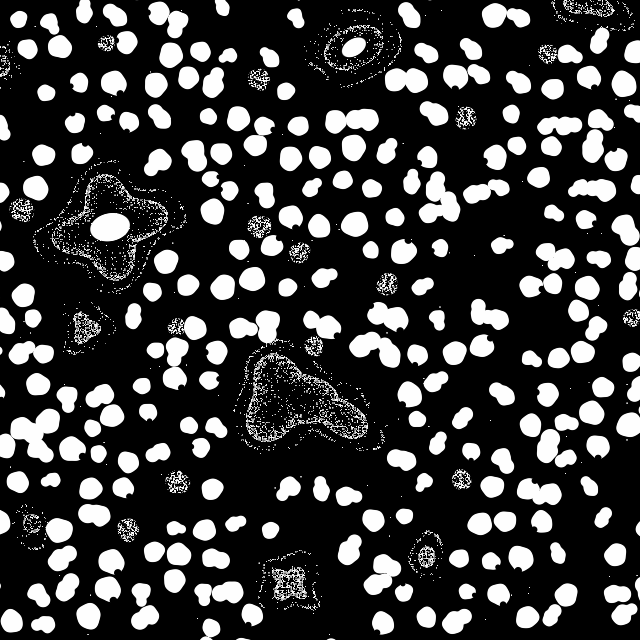
Reproduce this pattern procedurally as a Shadertoy shader.

```glsl
// Draws white rounded granules on black around large stippled cells with dotted halos.

const float GRANULE_ROWS = 19.0;
const float GRAIN_ROWS = 520.0;
const float TAU = 6.2831853;
const vec3 BACKGROUND = vec3(0.0);
const vec3 INK = vec3(0.995);
const int CELL_COUNT = 10;

// Large cells: centre x, centre y, radius, spin
const vec4 PLACE[CELL_COUNT] = vec4[](
    vec4(0.172, 0.645, 0.068, 0.2), vec4(0.447, 0.377, 0.064, -0.12),
    vec4(0.535, 0.347, 0.031, -0.5), vec4(0.553, 0.926, 0.036, 0.55),
    vec4(0.133, 0.487, 0.021, 0.0), vec4(0.452, 0.088, 0.024, -0.7),
    vec4(0.667, 0.130, 0.018, 0.2), vec4(0.002, 0.897, 0.020, 0.1),
    vec4(0.050, 0.182, 0.018, 0.2), vec4(0.915, 1.000, 0.025, -0.4));

// Large cells: stretch, corner count, nucleus radius, depth of the bright rim
const vec4 FORM[CELL_COUNT] = vec4[](
    vec4(1.10, 4, 0.025, 0.009), vec4(1.00, 3, 0, 0.013),
    vec4(1.20, 2, 0, 0.010), vec4(1.20, 2, 0.015, 0.004),
    vec4(1.00, 3, 0, 0.020), vec4(1.20, 4, 0, 0.025),
    vec4(0.70, 2, 0, 0.025), vec4(0.60, 2, 0, 0.010),
    vec4(0.65, 2, 0, 0.007), vec4(1.50, 3, 0, 0.008));

float hash(vec2 p, float seed) {
    vec3 q = fract(vec3(p.xyx + seed * 7.31) * vec3(0.1031, 0.1030, 0.0973));
    q += dot(q, q.yzx + 33.33);
    return fract((q.x + q.y) * q.z);
}

vec2 rotate(vec2 p, float angle) {
    float c = cos(angle), s = sin(angle);
    return vec2(c * p.x + s * p.y, c * p.y - s * p.x);
}

float smoothMin(float a, float b, float k) {
    float h = max(k - abs(a - b), 0.0) / k;
    return min(a, b) - 0.25 * k * h * h;
}

float coverage(float dist, float pixel) {
    return smoothstep(0.6 * pixel, -0.6 * pixel, dist);
}

// Nearest large cell: distance to body, distance to nucleus, rim depth
vec3 largeCells(vec2 uv) {
    vec3 nearest = vec3(1.0, 1.0, 0.01);
    for (int i = 0; i < CELL_COUNT; i++) {
        vec4 place = PLACE[i], form = FORM[i];
        vec2 p = rotate(uv - place.xy, place.w) / vec2(form.x, 1.0);
        float angle = atan(p.y, p.x + 1e-6);
        float pointed = form.y > 2.5 ? 0.24 : 0.10;
        float radius = place.z * (1.0 + pointed * cos(form.y * angle)
                     + 0.07 * sin(2.0 * angle + float(i)));
        float body = 0.9 * (length(p) - radius);
        float nucleus = form.z > 0.0 ? length(p * vec2(0.88, 1.15)) - form.z : 1.0;
        if (body < nearest.x) nearest = vec3(body, nucleus, form.w);
    }
    return nearest;
}

// Share of lit grains: bright rim fading inwards, broken halo, stray specks
float stippleDensity(vec2 uv, vec3 cell) {
    float inside = 0.85 * exp(min(cell.x, 0.0) / cell.z) + 0.015;
    float haloOffset = 0.017 + 0.006 * sin(uv.x * 47.0 + 2.0 * sin(uv.y * 39.0));
    float broken = 0.5 + 0.5 * sin(uv.x * 61.0 - uv.y * 53.0);
    float halo = 0.6 * broken * exp(-pow((cell.x - haloOffset) / 0.0017, 2.0));
    float stray = 0.03 * smoothstep(0.028, 0.0, cell.x);
    return cell.x < 0.0 ? inside : halo + stray;
}

float grains(vec2 uv, float density, float pixel) {
    vec2 g = uv * GRAIN_ROWS, id = floor(g);
    vec2 jitter = 0.3 * (vec2(hash(id, 1.0), hash(id, 2.0)) - 0.5);
    float dist = (length(g - id - 0.5 - jitter) - 0.6) / GRAIN_ROWS;
    return step(hash(id, 3.0), density) * coverage(dist, pixel);
}

// One granule: wobbly disc, sometimes with a second lobe, a notch or decay
float granule(vec2 p, vec2 id) {
    float radius = mix(0.24, 0.385, hash(id, 4.0));
    float phase = TAU * hash(id, 5.0), kind = hash(id, 6.0);
    p = rotate(p, phase);
    float angle = atan(p.y, p.x + 1e-6);
    float wobble = 0.05 * sin(2.0 * angle + phase) + 0.04 * sin(3.0 * angle - phase)
                 + 0.025 * sin(5.0 * angle + 2.0 * phase);
    float dist = length(p) - radius * (1.0 + wobble);
    if (kind < 0.38) {
        float lobe = length(p - vec2(radius, 0.0)) - radius * mix(0.5, 0.8, hash(id, 7.0));
        dist = smoothMin(dist + 0.12 * radius, lobe, 0.06);
    } else if (kind < 0.58) {
        dist = max(dist, 0.3 * radius - length(p - vec2(0.0, radius)));
    } else if (kind < 0.62) {
        vec2 w = p * 27.0 + 1.5 * sin(p.yx * 41.0 + phase);
        dist = max(dist, 0.04 * (sin(w.x) * sin(w.y) + 0.5 * sin(w.x * 1.7 + w.y) + 0.1));
    }
    return dist;
}

// Granules on a staggered, jittered grid, kept clear of the large cells
float granuleField(vec2 uv) {
    vec2 g = uv * GRANULE_ROWS;
    float dist = 1.0;
    for (int j = -1; j <= 1; j++) {
        float row = floor(g.y) + float(j);
        float shift = 0.5 * mod(row, 2.0);
        for (int i = -1; i <= 1; i++) {
            vec2 id = vec2(floor(g.x - shift) + float(i), row);
            vec2 jitter = 0.54 * (vec2(hash(id, 8.0), hash(id, 9.0)) - 0.5);
            vec2 centre = id + vec2(shift, 0.0) + 0.5 + jitter;
            bool present = hash(id, 10.0) < 0.9;
            if (present && largeCells(centre / GRANULE_ROWS).x > 0.038)
                dist = min(dist, granule(g - centre, id));
        }
    }
    return dist / GRANULE_ROWS;
}

void mainImage(out vec4 fragColor, in vec2 fragCoord) {
    vec2 uv = fragCoord / iResolution.y;
    float pixel = 1.0 / iResolution.y;
    vec3 cell = largeCells(uv);
    float light = grains(uv, stippleDensity(uv, cell), pixel);
    light = max(light, coverage(cell.y, pixel));
    light = max(light, coverage(granuleField(uv), pixel));
    fragColor = vec4(mix(BACKGROUND, INK, light), 1.0);
}
```
